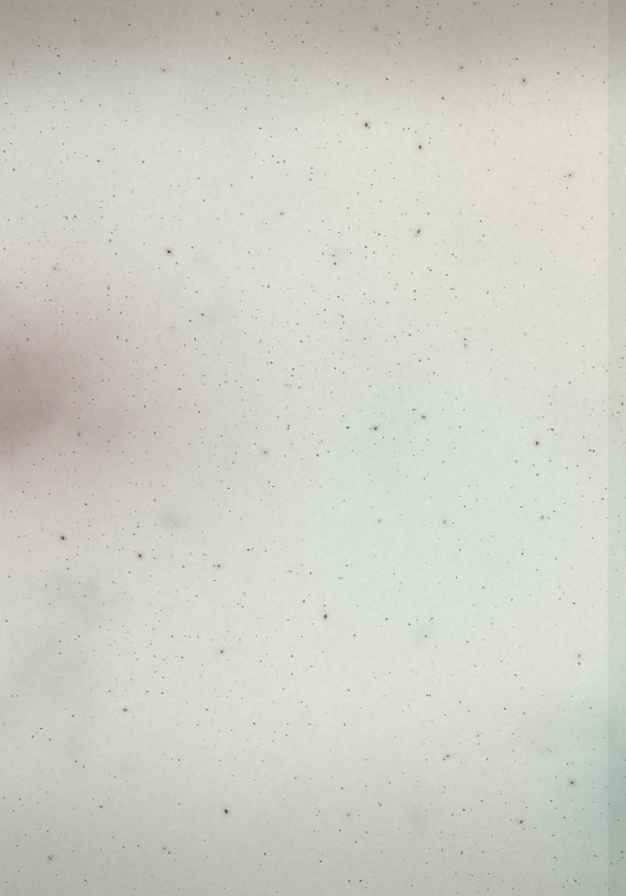
Reproduce this texture procedurally as a Shadertoy shader.

```glsl
// Aged pale paper with dust: broad stained gradients and a faint edge strip,
// cloudy noise blotches, fine grain, and jittered grids of tiny dark specks.
// All sizes are in canvas heights, so the sheet scales with the resolution.

const vec3 PAPER = vec3(0.875, 0.875, 0.85);
const vec3 TOP_SHADE = vec3(0.195, 0.205, 0.21);
const vec3 BOTTOM_SHADE = vec3(0.155, 0.145, 0.145);
const vec3 ROSE_STAIN = vec3(0.075, 0.125, 0.115);
const vec3 TEAL_STAIN = vec3(0.13, 0.07, 0.07);
const vec3 SPECK_INK = vec3(0.29, 0.28, 0.26);
const vec3 SPOT_INK = vec3(0.29, 0.21, 0.19);

vec2 hash22(vec2 p) {
    vec3 q = fract(p.xyx * vec3(0.1031, 0.1030, 0.0973));
    q += dot(q, q.yzx + 33.33);
    return fract((q.xx + q.yz) * q.zy);
}

float valueNoise(vec2 p) {
    vec2 cell = floor(p), f = fract(p);
    f = f * f * (3.0 - 2.0 * f);
    float low = mix(hash22(cell).x, hash22(cell + vec2(1, 0)).x, f.x);
    float high = mix(hash22(cell + vec2(0, 1)).x, hash22(cell + vec2(1, 1)).x, f.x);
    return mix(low, high, f.y);
}

float fbm(vec2 p) {
    float sum = 0.0, weight = 0.5;
    for (int i = 0; i < 5; i++) {
        sum += weight * valueNoise(p);
        p = mat2(1.6, 1.2, -1.2, 1.6) * p + 17.3;
        weight *= 0.5;
    }
    return sum;
}

// Soft elliptical stain, 1 at its centre
float stain(vec2 uv, vec2 centre, vec2 size) {
    vec2 d = (uv - centre) / size;
    return exp(-dot(d, d));
}

// One jittered dot per occupied cell: x = core coverage, y = soft halo
vec2 dots(vec2 p, float cells, float share, float radius, float halo, float seed, float px) {
    vec2 id = floor(p * cells);
    vec2 place = hash22(id + seed), kind = hash22(id + seed + 41.7);
    vec2 d = p - (id + 0.12 + 0.76 * place) / cells;
    float angle = 6.2832 * kind.y;
    vec2 axis = vec2(cos(angle), sin(angle));
    d = vec2(dot(d, axis), dot(d, vec2(-axis.y, axis.x)) * 1.35);
    float r = radius * mix(0.65, 1.25, place.y), dist = length(d);
    float core = 1.0 - smoothstep(r - px, r + px, dist);
    float strength = step(kind.x, share) * mix(0.25, 1.0, kind.y * kind.y);
    return strength * vec2(core, exp(-dist * dist / (halo * halo)));
}

// Paper tone with its darkened borders and coloured stains
vec3 paperTone(vec2 uv, vec2 p, float cloud) {
    vec3 tone = PAPER;
    tone -= TOP_SHADE * smoothstep(0.84, 1.01, uv.y + 0.02 * cloud);
    tone -= BOTTOM_SHADE * (1.0 - smoothstep(-0.06, 0.25, uv.y + 0.05 * cloud));
    tone -= vec3(0.05, 0.055, 0.05) * (1.0 - smoothstep(-0.05, 0.55, uv.x));
    tone -= ROSE_STAIN * stain(uv, vec2(-0.02, 0.56), vec2(0.24, 0.13)) * (1.0 + cloud);
    tone -= vec3(0.04, 0.05, 0.048) * stain(uv, vec2(0.27, 0.52), vec2(0.22, 0.11));
    tone -= vec3(0.035, 0.008, 0.013) * stain(uv, vec2(0.7, 0.45), vec2(0.36, 0.24));
    tone -= TEAL_STAIN * stain(uv, vec2(1.03, 0.12), vec2(0.13, 0.11)) * (1.0 + cloud);
    tone -= vec3(0.0, 0.012, 0.022) * stain(uv, vec2(0.9, 0.76), vec2(0.3, 0.2));

    // Smoky blotches gather at the left and in the lower right corner
    float smoke = smoothstep(0.48, 0.76, fbm(p * 9.0 + 5.2));
    float reach = stain(uv, vec2(0.12, 0.46), vec2(0.32, 0.3))
                + stain(uv, vec2(0.9, 0.11), vec2(0.15, 0.08));
    return tone - vec3(0.06) * smoke * (0.12 + reach) - 0.018 * cloud;
}

void mainImage(out vec4 fragColor, in vec2 fragCoord) {
    vec2 uv = fragCoord / iResolution.xy;
    vec2 p = fragCoord / iResolution.y;
    float px = 1.0 / iResolution.y;
    float cloud = 2.0 * fbm(p * 4.0) - 1.0;
    vec3 color = paperTone(uv, p, cloud);

    // Faint strip along the right edge
    float strip = smoothstep(0.969, 0.974, uv.x);
    color -= vec3(0.04, 0.035, 0.04) * strip;

    // Paper grain in two sizes
    float grain = valueNoise(p * 470.0) + 0.6 * valueNoise(p * 210.0 + 9.0) - 0.8;
    color += 0.025 * grain;

    // Fine dust, denser in drifting patches
    float drift = mix(0.5, 1.3, smoothstep(0.3, 0.7, valueNoise(p * 7.0 + 3.0)));
    for (int i = 0; i < 3; i++) {
        float layer = float(i);
        vec2 dust = dots(p, 64.0 - 13.0 * layer, 0.34 * drift, 0.0009 + 0.0002 * layer,
                         0.002, 13.0 * layer + 2.0, px);
        color = mix(color, SPECK_INK, 0.75 * dust.x);
    }

    // Sparse larger spots with a blurred rim, and pale smudges
    vec2 spot = dots(p, 9.0, 0.6, 0.0019, 0.0055, 71.0, px);
    color = mix(color, SPOT_INK, clamp(0.8 * spot.x + 0.22 * spot.y, 0.0, 1.0));
    vec2 smudge = dots(p + 0.004 * cloud, 6.0, 0.45, 0.0, 0.014, 93.0, px);
    color -= 0.05 * smudge.y;

    fragColor = vec4(clamp(color, 0.0, 1.0), 1.0);
}
```
